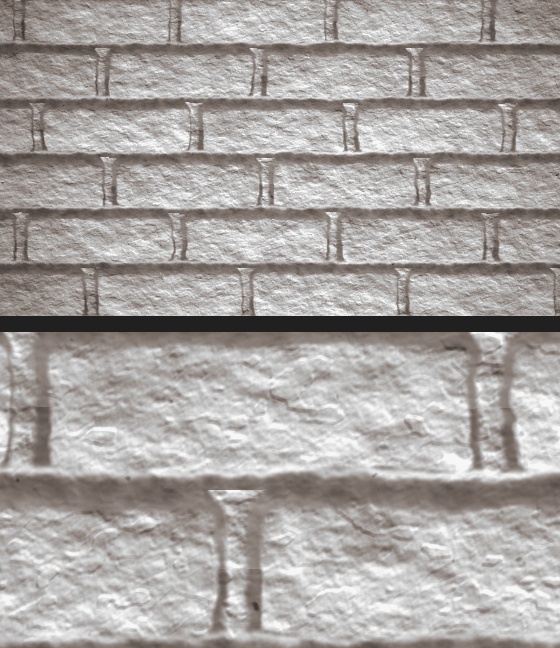
Top: the whole. Bottom: its middle third, enlarged.
Reproduce this texture procedurally as a Shadertoy shader.

```glsl
// Whitewashed brick wall in running bond, lit from below. Rounded boxes form the
// bricks; pale lips and upright joints lie over brown recesses, and gradient
// noise bends the courses, roughens the paint and supplies the relief.

const float COURSE = 0.1736;               // height of one course
const float PITCH = 0.495;                 // brick plus one upright joint
const vec2 BRICK_HALF = vec2(0.226, 0.067);
const float TOP_CENTRE = 0.066;            // middle of the first course
// First upright joint in each course, from the top down
const float JOINT_START[6] = float[6](0.058, 0.326, 0.123, 0.347, 0.069, 0.289);

vec2 hash2(vec2 p) {
    vec3 q = fract(p.xyx * vec3(0.1031, 0.103, 0.0973));
    q += dot(q, q.yzx + 33.33);
    return fract((q.xx + q.yz) * q.zy);
}

float corner(vec2 cell, vec2 offset) {
    return dot(hash2(cell) * 2.0 - 1.0, offset);
}

float gradientNoise(vec2 p) {
    vec2 i = floor(p), f = p - i;
    vec2 u = f * f * f * (f * (f * 6.0 - 15.0) + 10.0);
    vec2 e = vec2(1.0, 0.0);
    float low = mix(corner(i, f), corner(i + e, f - e), u.x);
    float high = mix(corner(i + e.yx, f - e.yx), corner(i + 1.0, f - 1.0), u.x);
    return mix(low, high, u.y);
}

float fbm(vec2 p, int octaves) {
    float sum = 0.0, amp = 0.5;
    for (int i = 0; i < octaves; i++) {
        sum += amp * gradientNoise(p);
        p = mat2(1.6, 1.2, -1.2, 1.6) * p + 7.3;
        amp *= 0.5;
    }
    return sum;
}

float roundedBox(vec2 p, vec2 halfSize, float radius) {
    vec2 q = abs(p) - halfSize + radius;
    return length(max(q, 0.0)) + min(max(q.x, q.y), 0.0) - radius;
}

// Paint surface: grain plus the stepped edges of flaked patches
float paintHeight(vec2 p) {
    float flakes = fbm(p * vec2(15.0, 25.0) + 40.0, 4);
    return fbm(p * vec2(15.0, 20.0), 5)
         + 0.08 * smoothstep(-0.14, -0.08, flakes)
         + 0.05 * smoothstep(0.06, 0.11, flakes);
}

// Light from below brightens slopes that face down
float relief(vec2 p) {
    vec2 step2 = vec2(0.0008, 0.002);
    return paintHeight(p + step2) - paintHeight(p - step2);
}

// Dark tones are warm, bright ones neutral
vec3 limewash(float tone) {
    vec3 warm = vec3(1.09, 0.98, 0.92);
    return tone * mix(warm, vec3(1.0), smoothstep(0.38, 0.78, tone));
}

void mainImage(out vec4 fragColor, in vec2 fragCoord) {
    vec2 p = fragCoord / iResolution.y;
    float aspect = iResolution.x / iResolution.y;
    float soft = max(0.0035, 1.0 / iResolution.y);

    // Hand-laid courses, counted downward
    vec2 bend = vec2(fbm(p * 7.0, 3), fbm(p * 6.0 + 19.0, 3));
    vec2 wall = vec2(p.x, 1.0 - p.y) + bend * vec2(0.022, 0.016);
    float course = clamp(floor((wall.y - TOP_CENTRE) / COURSE + 0.5), 0.0, 5.0);
    float along = (wall.x - JOINT_START[int(course)]) / PITCH;
    vec2 vary = hash2(vec2(floor(along) + 11.0, course + 5.0)) - 0.5;
    float down = wall.y - TOP_CENTRE - course * COURSE;
    vec2 local = vec2((fract(along) - 0.5) * PITCH, down);
    float joint = (fract(along + 0.5) - 0.5) * PITCH + 0.003;

    // Brick outline with crumbled edges
    float ragged = fbm(p * 32.0 + 3.0, 3);
    vec2 halfSize = BRICK_HALF + vary * vec2(0.006, 0.003);
    float d = roundedBox(local, halfSize, 0.016) + ragged * 0.013;
    float brick = 1.0 - smoothstep(-soft, soft, d);

    // Recess: deepest just under the course above
    float slope = relief(p);
    float underLip = down > 0.0 ? 1.0 : smoothstep(-0.064, -0.088, down);
    float tone = mix(0.49, 0.39, underLip) + 0.22 * ragged + 0.5 * slope;

    // Upright joint, flared where it meets the lip above
    float flare = smoothstep(-0.055, -0.088, down);
    float width = 0.013 + 0.016 * flare * flare + ragged * 0.012;
    float core = 1.0 - smoothstep(width - 0.006, width + 0.003, abs(joint));
    core *= 1.0 - smoothstep(0.068, 0.076, down);
    tone = mix(tone, 0.66 + 2.2 * slope - 5.0 * joint, core);

    // Painted face, worn darker towards the top
    float rise = smoothstep(-0.07, 0.04, down);
    float stain = fbm(p * vec2(6.0, 10.0) + 60.0, 4);
    float face = mix(0.69, 0.77, rise) + 0.05 * vary.x + 0.22 * stain + 1.9 * slope;
    face -= 0.10 * smoothstep(-0.012, 0.0, d) * (1.0 - rise);
    tone = mix(tone, face, brick);

    // Bright lip along the foot of each course
    float lipOffset = (down - 0.069 - ragged * 0.012) / 0.0055;
    float lip = exp(-lipOffset * lipOffset) * (0.8 + 0.9 * stain);
    tone = mix(tone, 0.87 + slope, clamp(lip, 0.0, 1.0));

    // Scattered dark pits
    float pits = smoothstep(0.25, 0.38, fbm(p * 46.0 + 80.0, 3));
    tone -= 0.22 * pits;

    // Pool of light, fading to the sides
    vec2 away = (p - vec2(0.55 * aspect, 0.45)) / vec2(aspect, 1.0);
    tone *= 1.07 - 0.75 * dot(away, away * vec2(1.3, 0.6));
    fragColor = vec4(limewash(clamp(tone, 0.12, 0.97)), 1.0);
}
```
